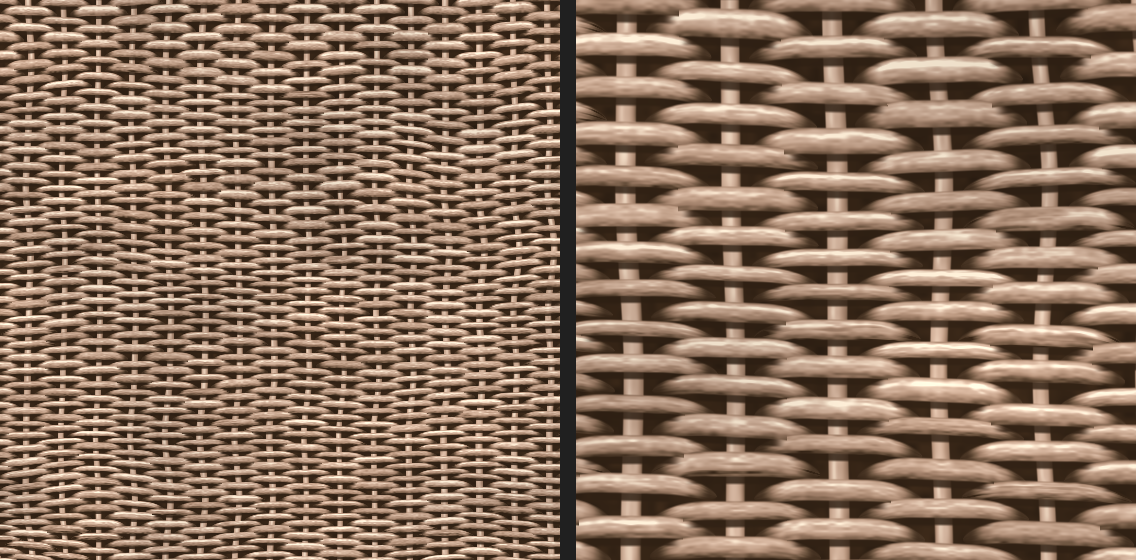
Left: the whole. Right: its middle third, enlarged.
A three.js fragment shader for this texture:

```glsl
varying vec2 vUv;

const float COLUMNS = 16.1;        // stakes across
const float FIRST_STAKE = 0.052;   // position of the first stake
const float ROWS = 44.0;           // strands over each stake, before stretch
const float TOP_STRETCH = 3.6;     // rows lost to wider spacing at the top
const float EDGE = 0.0007;         // edge softness, in canvas units
const float BAR_HALF = 0.285;      // half thickness, in row units
const float BAR_REACH = 0.82;      // half length, in column units
const float BAR_FLAT = 0.26;       // half length of the straight middle
const float BAR_SAG = 0.80;        // drop of the bar ends
const float STAKE_HALF = 0.09;     // half width, in column units
const float SHADOW_DROP = 0.18;
const float SHADOW_DEPTH = 0.85;
const float JITTER = 0.14;
const float TILT = 0.14;
const float FIBRE = 0.22;

const vec3 GAP = vec3(0.205, 0.14, 0.085);
const vec3 UMBER = vec3(0.42, 0.325, 0.245);
const vec3 BROWN = vec3(0.59, 0.465, 0.38);
const vec3 TAN = vec3(0.71, 0.58, 0.49);
const vec3 SAND = vec3(0.82, 0.70, 0.615);
const vec3 CREAM = vec3(0.99, 0.93, 0.84);

float hash(vec2 p) {
  vec3 q = fract(vec3(p.xyx) * 0.1031);
  q += dot(q, q.yzx + 33.33);
  return fract((q.x + q.y) * q.z);
}

float noise(vec2 p) {
  vec2 i = floor(p);
  vec2 f = fract(p);
  f = f * f * (3.0 - 2.0 * f);
  return mix(mix(hash(i), hash(i + vec2(1.0, 0.0)), f.x),
             mix(hash(i + vec2(0.0, 1.0)), hash(i + 1.0), f.x), f.y);
}

// Cane colour from shadow (0) to highlight (1)
vec3 caneColour(float light) {
  float s = clamp(light, 0.0, 1.0) * 5.0;
  vec3 c = mix(GAP, UMBER, clamp(s, 0.0, 1.0));
  c = mix(c, BROWN, clamp(s - 1.0, 0.0, 1.0));
  c = mix(c, TAN, clamp(s - 2.0, 0.0, 1.0));
  c = mix(c, SAND, clamp(s - 3.0, 0.0, 1.0));
  return mix(c, CREAM, clamp(s - 4.0, 0.0, 1.0));
}

// One strand passing over the stake of its column, with its cast shadow
vec3 drawBar(vec3 under, vec2 p, vec2 id) {
  float shift = 0.5 * mod(id.x, 2.0);
  float tint = hash(id + 53.0) - 0.5;
  float u = p.x - id.x - 0.5;
  float away = abs(u);
  float bend = max(away - BAR_FLAT, 0.0);
  float dy = p.y - id.y - shift - JITTER * (hash(id + 5.0) - 0.5);
  dy += BAR_SAG * bend * bend - TILT * u * (hash(id + 29.0) - 0.5);

  float reach = min(away / BAR_REACH, 1.0);
  float taper = sqrt(1.0 - reach * reach * reach * reach);
  float halfSize = BAR_HALF * mix(0.72, 1.10, hash(id + 17.0)) * taper;
  float soft = EDGE * ROWS;
  float inside = smoothstep(0.0, 0.06, taper);
  float cover = inside * smoothstep(-soft, soft, halfSize - abs(dy));
  float shade = smoothstep(-0.04, 0.04, halfSize - abs(dy + SHADOW_DROP));
  shade *= inside * (1.0 - smoothstep(0.34, 0.50, away));

  // Rounded section lit from above
  float t = dy / max(halfSize, 0.01);
  float ridge = (t - 0.45) / 0.26;
  float light = 0.19 + 0.48 * smoothstep(-1.0, 0.0, t);
  light += mix(0.04, 0.36, hash(id + 41.0)) * exp(-ridge * ridge);
  light -= 0.22 * smoothstep(0.75, 1.0, t);
  light += 0.18 * tint + 0.06 * (1.0 - 2.0 * away);
  light += FIBRE * (noise(vec2(u * 5.0, t * 3.5) + id * 19.0) - 0.5);
  light += 0.8 * FIBRE * (noise(vec2(u * 14.0, t * 4.5) + id * 37.0) - 0.5);
  light *= 1.0 - 0.92 * smoothstep(0.52, 0.76, away);

  // Occasional dark streak along the grain
  float worn = step(0.88, hash(id + 97.0));
  light -= 0.22 * worn * smoothstep(0.5, 0.9, noise(vec2(u * 3.0, t * 3.0) + id));

  under = mix(under, GAP * 0.9, SHADOW_DEPTH * shade);
  return mix(under, caneColour(light), cover);
}

vec3 drawStake(vec3 under, vec2 p, float column) {
  float u = p.x - column - 0.5;
  float halfSize = STAKE_HALF * mix(0.85, 1.15, hash(vec2(column, 3.0)));
  float soft = EDGE * COLUMNS;
  float cover = smoothstep(-soft, soft, halfSize - abs(u));
  float t = u / halfSize;
  float light = 0.80 - 0.38 * t * t - 0.14 * t;
  light += FIBRE * (noise(vec2(t * 2.0 + column * 13.0, p.y * 2.0)) - 0.5);
  under = mix(under, GAP, 0.85 * smoothstep(-0.10, 0.02, halfSize - abs(u - 0.06)));
  return mix(under, caneColour(light), cover);
}

void main() {
  float y = vUv.y;
  vec2 p = vec2((vUv.x - FIRST_STAKE) * COLUMNS + 0.5,
                ROWS * y - TOP_STRETCH * y * y * y * y);
  p.x += 0.22 * (noise(vec2(vUv.x * 3.0, y * 9.0)) - 0.5);
  p.y += 0.7 * (noise(vec2(vUv.x * 6.0, y * 7.0)) - 0.5);

  float column = floor(p.x);
  float row = floor(p.y);
  float side = p.x - column < 0.5 ? -1.0 : 1.0;
  vec3 colour = GAP * mix(0.8, 1.15, noise(p * vec2(9.0, 4.0)));

  // Ends of the neighbouring strands, diving behind this stake
  for (int j = 0; j < 4; j++) {
    colour = drawBar(colour, p, vec2(column + side, row + 2.0 - float(j)));
  }
  colour = drawStake(colour, p, column);

  // Strands in front of this stake
  for (int j = 0; j < 4; j++) {
    colour = drawBar(colour, p, vec2(column, row + 2.0 - float(j)));
  }
  colour *= 0.93 + 0.16 * noise(vUv * vec2(7.0, 9.0) + 4.0);
  gl_FragColor = vec4(colour, 1.0);
}
```
